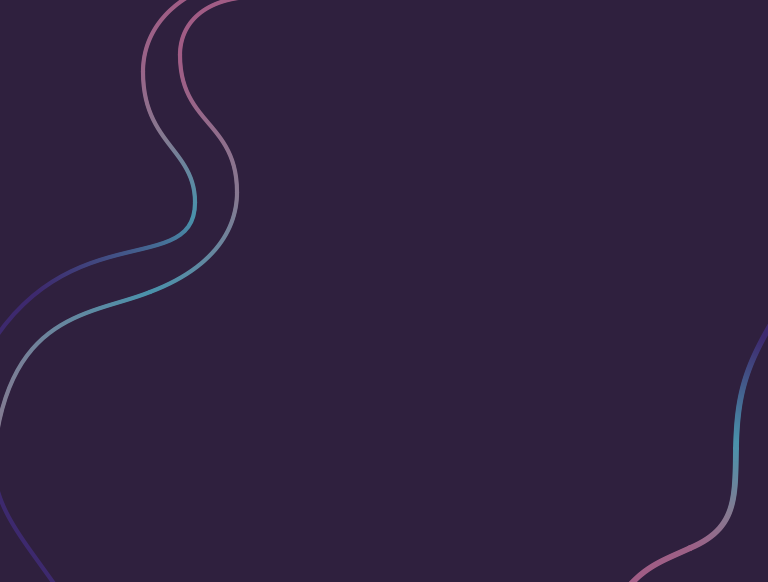
Reproduce this background procedurally as a Shadertoy shader.

```glsl
// Thin flowing ribbons with shifting colours on a dark plum background.

// Ribbon colour: 0 rose, 1 grey mauve, 2 teal, 3 indigo.
vec3 ribbonColor(float tone) {
    vec3 color = mix(vec3(0.63, 0.36, 0.52), vec3(0.52, 0.48, 0.57), clamp(tone, 0.0, 1.0));
    color = mix(color, vec3(0.29, 0.57, 0.67), clamp(tone - 1.0, 0.0, 1.0));
    return mix(color, vec3(0.24, 0.16, 0.43), clamp(tone - 2.0, 0.0, 1.0));
}

vec2 bezier(vec2 a, vec2 b, vec2 c, vec2 d, float t) {
    float s = 1.0 - t;
    return s * s * s * a + 3.0 * s * s * t * b + 3.0 * s * t * t * c + t * t * t * d;
}

// Paints one cubic stroke; tones holds the colour tone at its two ends.
void ribbon(inout vec3 color, vec2 p, vec2 a, vec2 b, vec2 c, vec2 d, vec2 tones, float halfWidth) {
    const int STEPS = 28;
    float nearest = 1e3;
    float nearestT = 0.0;
    vec2 start = a;
    for (int i = 0; i < STEPS; i++) {
        vec2 end = bezier(a, b, c, d, float(i + 1) / float(STEPS));
        vec2 span = end - start;
        float along = clamp(dot(p - start, span) / dot(span, span), 0.0, 1.0);
        float dist = length(p - start - span * along);
        if (dist < nearest) {
            nearest = dist;
            nearestT = (float(i) + along) / float(STEPS);
        }
        start = end;
    }
    float pixel = 5.84 / iResolution.y;
    float coverage = 1.0 - smoothstep(-0.6 * pixel, 0.6 * pixel, nearest - halfWidth);
    color = mix(color, ribbonColor(mix(tones.x, tones.y, nearestT)), coverage);
}

void mainImage(out vec4 fragColor, in vec2 fragCoord) {
    // The canvas spans 7.68 by 5.84 units.
    vec2 p = fragCoord / iResolution.xy * vec2(7.68, 5.84);
    vec3 color = vec3(0.184, 0.125, 0.243);
    float thin = 0.021;
    float thick = 0.029;

    // Inner ribbon, upper left
    vec2 innerBend = vec2(1.43, 5.12);
    vec2 innerTurn = vec2(1.95, 3.81);
    ribbon(color, p, vec2(1.86, 5.86), vec2(1.58, 5.68), vec2(1.43, 5.42), innerBend, vec2(0.0, 0.3), thin);
    ribbon(color, p, innerBend, vec2(1.43, 4.40), vec2(1.95, 4.34), innerTurn, vec2(0.3, 1.9), thin);
    ribbon(color, p, innerTurn, vec2(1.95, 3.07), vec2(0.78, 3.65), vec2(-0.04, 2.46), vec2(1.9, 3.2), thin);

    // Outer ribbon, leaving and re-entering at the left edge
    vec2 outerBend = vec2(1.80, 5.29);
    vec2 outerTurn = vec2(2.37, 3.91);
    vec2 outerSweep = vec2(1.50, 2.91);
    ribbon(color, p, vec2(2.38, 5.86), vec2(1.98, 5.80), vec2(1.80, 5.56), outerBend, vec2(0.0), thin);
    ribbon(color, p, outerBend, vec2(1.80, 4.59), vec2(2.37, 4.62), outerTurn, vec2(0.0, 0.9), thin);
    ribbon(color, p, outerTurn, vec2(2.37, 3.56), vec2(2.16, 3.16), outerSweep, vec2(0.9, 2.0), thin);
    ribbon(color, p, outerSweep, vec2(0.95, 2.69), vec2(0.18, 2.71), vec2(-0.03, 1.50), vec2(2.0, 1.0), thin);
    ribbon(color, p, vec2(-0.06, 1.45), vec2(-0.12, 0.82), vec2(0.12, 0.58), vec2(0.55, -0.03), vec2(3.0), thin);

    // Thicker ribbon, lower right
    vec2 cornerTop = vec2(7.36, 1.34);
    vec2 cornerEnd = vec2(6.90, 0.34);
    ribbon(color, p, vec2(7.70, 2.57), vec2(7.44, 2.12), vec2(7.37, 1.84), cornerTop, vec2(3.1, 1.95), thick);
    ribbon(color, p, cornerTop, vec2(7.35, 0.84), vec2(7.37, 0.54), cornerEnd, vec2(1.95, 0.15), thick);
    ribbon(color, p, cornerEnd, vec2(6.64, 0.22), vec2(6.48, 0.17), vec2(6.29, -0.04), vec2(0.15, 0.0), thick);

    fragColor = vec4(color, 1.0);
}
```
